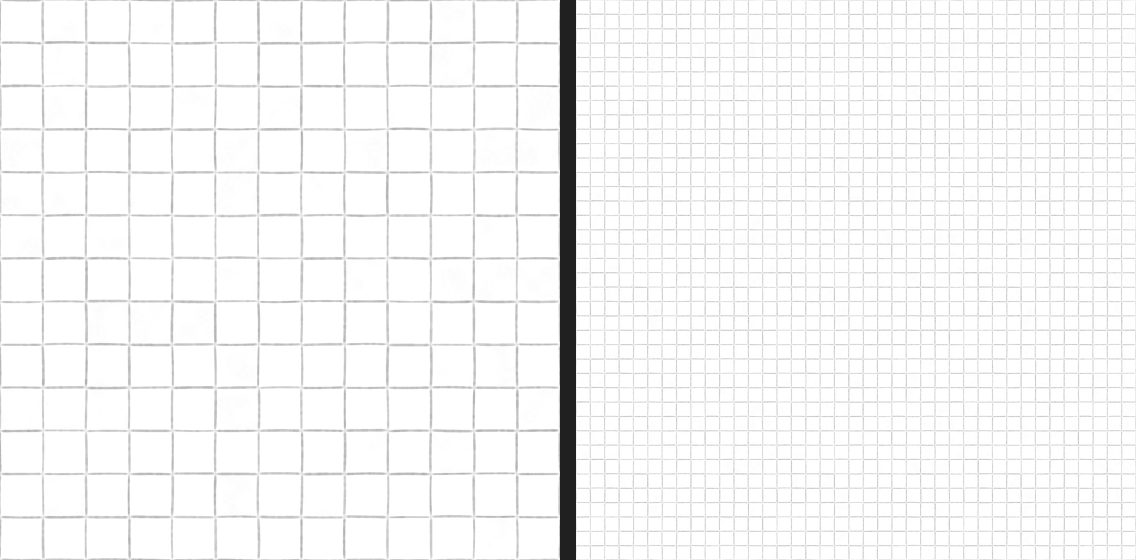
Left, the tile; right, the same tile 3 across and 3 down.
Write a WebGL 2 fragment shader that draws this texture.

```glsl
#version 300 es
precision highp float;
// White square tiles in a 13 by 13 grid with thin grey grout joints.
// Each joint segment gets its own offset, bow, width and shade; joints pale
// at the crossings, and a few tiles carry a barely visible smudge.

#define TILES 13.0        // repeats across and down
#define HALF_WIDTH 0.025  // half joint width, in tiles
#define EDGE_SOFT 0.018   // softness of the joint edge, in tiles
#define WOBBLE 0.022      // sideways shift of the segment ends
#define BOW 0.012         // bend of a segment
#define JOINT_DARK 0.24   // darkness of the grout
#define GRAIN 0.22        // mottling along the grout
#define CROSS_FADE 0.42   // share of darkness left at a crossing
#define SMUDGE 0.014      // darkness of the tile smudges

uniform vec2 u_resolution;
out vec4 fragColor;

const float PI = 3.14159265;

float hash(vec2 p, float seed) {
    vec3 q = fract(vec3(p.xyx + seed * 7.31) * vec3(0.1031, 0.1030, 0.0973));
    q += dot(q, q.yzx + 33.33);
    return fract((q.x + q.y) * q.z);
}

// Value noise that wraps after a whole number of lattice cells
float wrapNoise(vec2 p, float period, float seed) {
    vec2 cell = floor(p), f = fract(p);
    f = f * f * (3.0 - 2.0 * f);
    vec2 a = mod(cell, period), b = mod(cell + 1.0, period);
    return mix(mix(hash(a, seed), hash(vec2(b.x, a.y), seed), f.x),
               mix(hash(vec2(a.x, b.y), seed), hash(b, seed), f.x), f.y);
}

// Darkness of the joints running along p.y, with p in tiles
float jointShade(vec2 p, float seed, float pixel) {
    float line = floor(p.x + 0.5);
    float t = fract(p.y);
    vec2 id = mod(vec2(line, floor(p.y)), TILES);

    // Slightly crooked centre line
    float shift = mix(hash(id, seed), hash(id, seed + 1.0), t) - 0.5;
    float bend = (hash(id, seed + 2.0) - 0.5) * sin(PI * t);
    float dist = abs(p.x - line - WOBBLE * shift - 2.0 * BOW * bend);

    // Width and tone: varied per segment, thinner and paler at the ends
    float inner = smoothstep(0.01, 0.10, min(t, 1.0 - t));
    float rough = wrapNoise(p * 12.0, TILES * 12.0, seed + 3.0) - 0.5;
    float halfWidth = HALF_WIDTH * mix(0.8, 1.2, hash(id, seed + 4.0));
    halfWidth *= mix(0.8, 1.0, inner) * (1.0 + 0.25 * rough);
    float tone = mix(0.82, 1.15, hash(id, seed + 5.0));
    float grain = wrapNoise(p * 30.0, TILES * 30.0, seed + 6.0) - 0.5;
    tone *= mix(CROSS_FADE, 1.0, inner) * (1.0 + GRAIN * (rough + grain));

    float soft = max(EDGE_SOFT, 0.7 * pixel);
    float cover = 1.0 - smoothstep(halfWidth - soft, halfWidth + soft, dist);
    return JOINT_DARK * tone * cover;
}

// Faint marks on a few of the tiles
float smudgeShade(vec2 p) {
    float marked = step(0.75, hash(mod(floor(p), TILES), 40.0));
    float patches = wrapNoise(p * 3.0, TILES * 3.0, 41.0);
    float fine = wrapNoise(p * 14.0, TILES * 14.0, 42.0);
    return SMUDGE * marked * smoothstep(0.45, 0.9, patches) * fine;
}

void main() {
    vec2 p = gl_FragCoord.xy / u_resolution * TILES;
    vec2 pixel = TILES / u_resolution;

    float vertical = jointShade(p, 10.0, pixel.x);
    float horizontal = jointShade(p.yx, 20.0, pixel.y);
    float shade = max(max(vertical, horizontal), smudgeShade(p));

    fragColor = vec4(vec3(1.0 - shade), 1.0);
}
```
